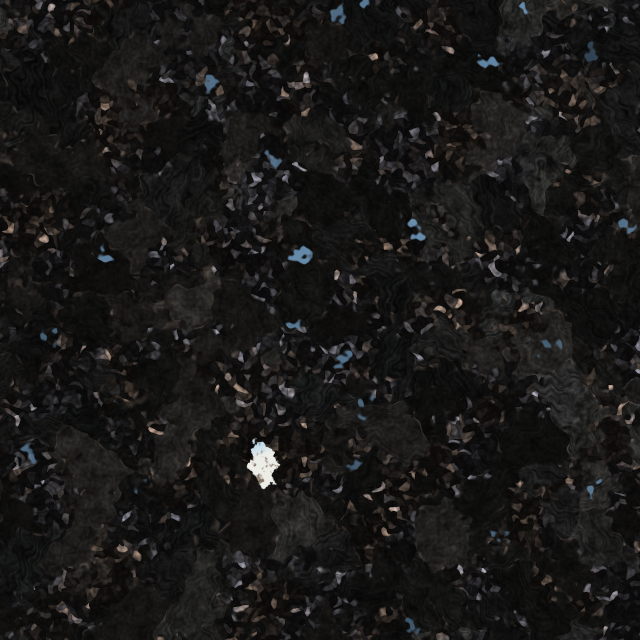
Give the GLSL for this texture, as a Shadertoy shader.

```glsl
#define CRYSTAL_SCALE 11.0
#define GRAIN_SCALE 95.0
#define GLINT_SCALE 24.0
#define GLINT_SHARE 0.035
#define STRIATION 0.75
#define GRAIN_COVER 0.06
#define CHIP_CENTER vec2(0.41, 0.276)
#define WARM vec3(1.16, 0.98, 0.86)
#define COOL vec3(0.98, 0.98, 1.07)
#define BLUE vec3(0.42, 0.58, 0.72)
#define SAMPLES 2

struct Cell {
    vec3 rnd;     // random values of the cell
    vec2 local;   // position in the rotated frame of the cell
    float edge;   // approximate distance to the border
};

vec3 hash3(vec2 p) {
    vec3 q = fract(p.xyx * vec3(0.1031, 0.1030, 0.0973));
    q += dot(q, q.yxz + 33.33);
    return fract((q.xxy + q.yzz) * q.zyx);
}

mat2 rotation(float angle) {
    float c = cos(angle), s = sin(angle);
    return mat2(c, -s, s, c);
}

float gradientDot(vec2 corner, vec2 offset) {
    float angle = 6.2832 * hash3(corner + 71.0).x;
    return dot(vec2(cos(angle), sin(angle)), offset);
}

float noise(vec2 p) {
    vec2 i = floor(p), f = fract(p);
    vec2 u = f * f * f * (f * (f * 6.0 - 15.0) + 10.0);
    vec2 e = vec2(1.0, 0.0);
    return mix(mix(gradientDot(i, f), gradientDot(i + e, f - e), u.x),
               mix(gradientDot(i + e.yx, f - e.yx), gradientDot(i + 1.0, f - 1.0), u.x), u.y);
}

float fbm(vec2 p) {
    float sum = 0.0, weight = 1.0;
    for (int i = 0; i < 4; i++) {
        sum += weight * noise(p);
        p = rotation(0.6) * p * 2.03 + 17.0;
        weight *= 0.55;
    }
    return sum;
}

// Voronoi cells, each stretched along its own random direction
Cell cells(vec2 p, int reach, float stretch) {
    Cell cell = Cell(vec3(0.0), vec2(0.0), 0.0);
    vec2 base = floor(p);
    float nearest = 9.0, second = 9.0;
    for (int y = -reach; y <= reach; y++)
    for (int x = -reach; x <= reach; x++) {
        vec2 id = base + vec2(x, y);
        vec3 rnd = hash3(id + 11.0);
        vec2 local = rotation(rnd.z * 3.1416) * (p - id - hash3(id + 143.0).xy);
        float d = length(local * vec2(1.0 / stretch, stretch));
        if (d < nearest) {
            second = nearest;
            nearest = d;
            cell.rnd = rnd;
            cell.local = local;
        } else second = min(second, d);
    }
    cell.edge = second - nearest;
    return cell;
}

vec3 granite(vec2 uv) {
    vec2 jitter = vec2(noise(uv * 45.0), noise(uv * 45.0 + 31.0));
    vec2 bend = vec2(noise(uv * 14.0 + 5.0), noise(uv * 14.0 + 57.0));

    // Dark crystals with cleavage striations
    Cell crystal = cells(uv * CRYSTAL_SCALE + 0.22 * jitter + 0.25 * bend, 2, 1.25);
    float tone = 0.052 + 0.105 * pow(crystal.rnd.x, 2.6);
    vec2 along = crystal.local + 0.06 * bend + crystal.rnd.xy * 40.0;
    float lines = noise(along * vec2(1.8, 17.0)) + 0.6 * noise(along * vec2(4.0, 37.0));
    tone *= 1.0 + STRIATION * lines * (0.3 + crystal.rnd.y);
    tone *= 1.0 + 0.5 * fbm(uv * 38.0) + 0.4 * noise(uv * 170.0);
    vec3 color = tone * mix(vec3(1.06, 1.0, 0.93), vec3(0.97, 1.01, 1.0), crystal.rnd.y);

    // Broken pale seams along the crystal borders
    float seam = 1.0 - smoothstep(0.0, 0.07, crystal.edge);
    color += 0.13 * seam * smoothstep(0.0, 0.45, noise(uv * 42.0 + 9.0)) * WARM;

    // Clusters of fine mineral grains between the crystals
    float cluster = fbm(uv * 8.5 + 3.0) + 0.45 * noise(uv * 60.0);
    cluster += 0.22 * (1.0 - smoothstep(0.0, 0.4, crystal.edge)) - 0.12;
    float mask = smoothstep(-0.08, 0.16, cluster + GRAIN_COVER - 0.06);
    Cell grain = cells(uv * GRAIN_SCALE + 1.1 * jitter, 1, 1.3);
    float shine = 0.045 + 0.30 * pow(grain.rnd.x, 3.2) + 0.3 * pow(grain.rnd.x, 28.0);
    shine *= 0.65 + 0.35 * smoothstep(0.0, 0.35, grain.edge);
    shine *= 1.0 + 0.7 * noise(uv * 130.0 + 7.0);
    float warmth = smoothstep(-0.25, 0.3, noise(uv * 9.0 + 80.0) + 0.5 * grain.rnd.y - 0.25);
    color = mix(color, shine * mix(COOL, WARM, warmth), mask * 0.9);

    // Rare blue glints
    Cell glint = cells(uv * GLINT_SCALE + 0.5 * jitter + 200.0, 1, 1.2);
    float spot = length(glint.local) + 0.5 * noise(uv * 85.0);
    float lit = step(1.0 - GLINT_SHARE, glint.rnd.x) * (1.0 - smoothstep(0.08, 0.28, spot));
    color = mix(color, BLUE * (0.55 + 0.9 * glint.rnd.y), lit * 0.75);

    // Single white chip with a ragged rim
    vec2 q = rotation(0.35) * (uv - CHIP_CENTER);
    float rim = length(q * vec2(1.35, 0.85)) - 0.029 + 0.018 * fbm(uv * 50.0 + 4.0);
    float stain = smoothstep(0.1, 0.5, fbm(uv * 65.0 + 20.0));
    vec3 chip = mix(vec3(0.93, 0.93, 0.91), vec3(0.5, 0.43, 0.37), stain);
    chip = mix(chip, vec3(0.66, 0.82, 0.93), smoothstep(0.008, 0.03, q.y) * 0.6);
    return mix(color, chip, 1.0 - smoothstep(-0.002, 0.002, rim));
}

void mainImage(out vec4 fragColor, in vec2 fragCoord) {
    vec3 sum = vec3(0.0);
    for (int y = 0; y < SAMPLES; y++)
    for (int x = 0; x < SAMPLES; x++) {
        vec2 shift = (vec2(x, y) + 0.5) / float(SAMPLES) - 0.5;
        sum += granite((fragCoord + shift) / iResolution.y);
    }
    fragColor = vec4(sum / float(SAMPLES * SAMPLES), 1.0);
}
```
